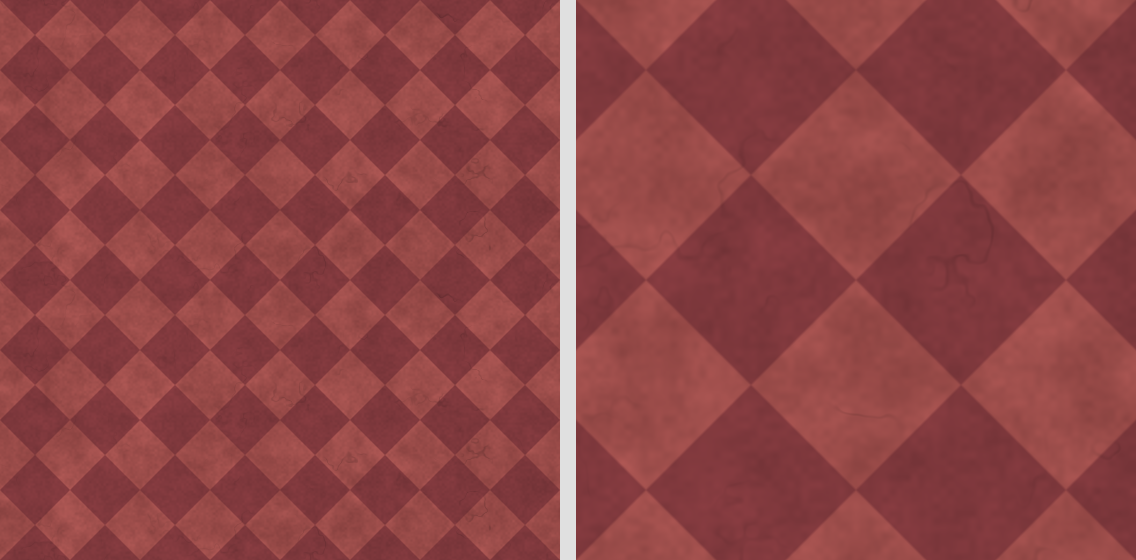
Left, the full canvas; right, a detail of the centre.
This pattern is drawn by a WebGL 2 fragment shader. Its source:

```glsl
#version 300 es
precision highp float;
// Two-tone harlequin of diamonds on a worn, plaster-like surface.
// A folded diamond distance picks the tone; wrapping value noise adds
// mottling, fine grain and sparse dark veins, so every edge tiles.

uniform vec2 u_resolution;
out vec4 outColor;

const float REPEATS = 8.0;                    // diamonds across and down
const vec2 WEAR_TILES = vec2(1.0, 2.0);       // wear repeats across and down
const vec3 DARK = vec3(0.497, 0.220, 0.237);
const vec3 LIGHT_LOW = vec3(0.575, 0.276, 0.268);
const vec3 LIGHT_HIGH = vec3(0.636, 0.318, 0.306);
const float EDGE_SOFTNESS = 0.008;            // in diamond widths
const float RIM_WIDTH = 0.018;
const float RIM_GAIN = 0.025;
const float MOTTLE_GAIN = 0.17;
const float GRAIN_GAIN = 0.07;
const float VEIN_WIDTH = 0.035;
const float VEIN_GAIN = 0.13;
const float TAU = 6.28319;

float hash(vec2 p) {
  return fract(sin(dot(p, vec2(127.1, 311.7))) * 43758.5);
}

// Value noise on a lattice of 'cells' that wraps over the unit square.
float wrapNoise(vec2 p, vec2 cells, float seed) {
  vec2 q = p * cells;
  vec2 i = floor(q);
  vec2 f = q - i;
  f = f * f * (3.0 - 2.0 * f);
  vec2 a = mod(i, cells);
  vec2 b = mod(i + 1.0, cells);
  float low = mix(hash(a + seed), hash(vec2(b.x, a.y) + seed), f.x);
  float high = mix(hash(vec2(a.x, b.y) + seed), hash(b + seed), f.x);
  return mix(low, high, f.y);
}

float wrapFbm(vec2 p, vec2 cells, float seed) {
  float sum = 0.0;
  float weight = 0.5;
  for (int octave = 0; octave < 4; octave++) {
    sum += weight * wrapNoise(p, cells, seed + float(octave) * 17.3);
    cells *= 2.0;
    weight *= 0.55;
  }
  return sum / 1.01;
}

// Signed distance to the light diamonds, positive inside.
float diamondDistance(vec2 p) {
  vec2 q = abs(fract(p + vec2(0.5, 0.0)) - 0.5);
  return (0.5 - q.x - q.y) * 0.7071;
}

void main() {
  vec2 uv = gl_FragCoord.xy / u_resolution;
  vec2 wearUv = uv * WEAR_TILES;
  float pixel = REPEATS / min(u_resolution.x, u_resolution.y);

  // Surface layers
  float broad = wrapNoise(wearUv, vec2(8.0, 4.0), 3.0) - 0.5;
  float mottle = wrapFbm(wearUv, vec2(36.0, 18.0), 11.0) - 0.5;
  float grain = wrapNoise(wearUv, vec2(230.0, 115.0), 29.0) - 0.5;

  // Diamonds
  float d = diamondDistance(uv * REPEATS);
  float soft = max(EDGE_SOFTNESS, 0.75 * pixel);
  float isLight = smoothstep(-soft, soft, d);
  float tone = clamp(0.5 + 1.5 * mottle + 0.45 * broad, 0.0, 1.0);
  vec3 color = mix(DARK, mix(LIGHT_LOW, LIGHT_HIGH, tone), isLight);

  // Mottling and grain
  float shade = MOTTLE_GAIN * mottle * mix(1.0, 0.6, isLight);
  shade += GRAIN_GAIN * grain + 0.03 * broad;

  // Faint bright rim just inside the light diamonds
  float rim = (d - RIM_WIDTH) / RIM_WIDTH;
  shade += RIM_GAIN * isLight * exp(-rim * rim);

  // Broken veins, denser toward the right
  float ridge = abs(wrapFbm(wearUv, vec2(20.0, 10.0), 47.0) - 0.5);
  float patches = smoothstep(0.52, 0.72, wrapFbm(wearUv, vec2(14.0, 7.0), 71.0));
  float rightward = 0.5 + 0.5 * cos(TAU * (uv.x - 0.75));
  float vein = (1.0 - smoothstep(0.0, VEIN_WIDTH, ridge)) * patches;
  shade -= VEIN_GAIN * vein * mix(0.35, 1.0, rightward);
  shade -= 0.025 * (rightward - 0.5);

  outColor = vec4(color * (1.0 + shade), 1.0);
}
```
